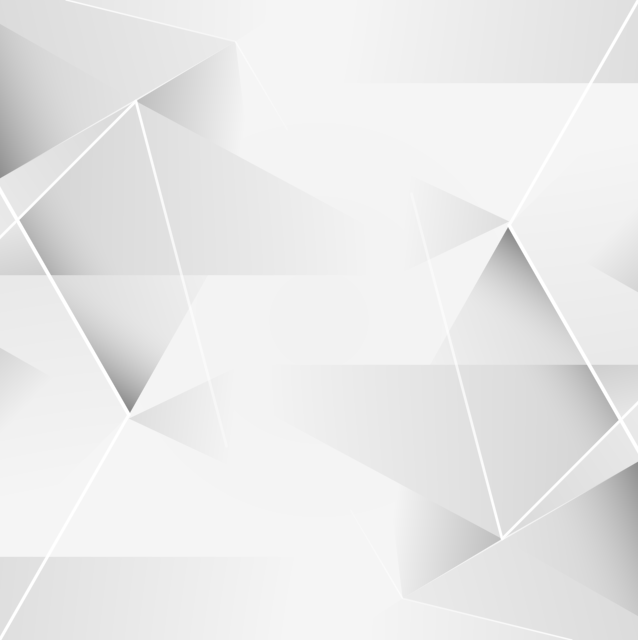
This background is drawn by a WebGL 2 fragment shader. Its source:

```glsl
#version 300 es
precision highp float;

uniform vec2 u_resolution;
out vec4 fragColor;

const float PAPER = 0.962;

// Smooth coverage of the area to the left of the edge a -> b
float leftOf(vec2 p, vec2 a, vec2 b, float blur) {
    vec2 edge = normalize(b - a);
    vec2 q = p - a;
    return smoothstep(-blur, blur, edge.x * q.y - edge.y * q.x);
}

// Convex facets, corners counter-clockwise
float triangle(vec2 p, vec2 a, vec2 b, vec2 c, float blur) {
    return leftOf(p, a, b, blur) * leftOf(p, b, c, blur) * leftOf(p, c, a, blur);
}

float quad(vec2 p, vec2 a, vec2 b, vec2 c, vec2 d, float blur) {
    return leftOf(p, a, b, blur) * leftOf(p, b, c, blur)
         * leftOf(p, c, d, blur) * leftOf(p, d, a, blur);
}

// Linear falloff: 1 at start, 0 at end
float fade(vec2 p, vec2 start, vec2 end, float power) {
    vec2 axis = end - start;
    float t = clamp(dot(p - start, axis) / dot(axis, axis), 0.0, 1.0);
    return pow(1.0 - t, power);
}

// Line whose opacity runs from alphaA to alphaB
float stroke(vec2 p, vec2 a, vec2 b, float halfWidth, float alphaA, float alphaB, float blur) {
    vec2 axis = b - a;
    float t = clamp(dot(p - a, axis) / dot(axis, axis), 0.0, 1.0);
    float d = length(p - a - axis * t);
    return mix(alphaA, alphaB, t) * (1.0 - smoothstep(halfWidth - blur, halfWidth + blur, d));
}

// Shadow of one cluster of folded facets
float facetShadow(vec2 p, vec2 peak, vec2 tip, vec2 valley, float blur) {
    vec2 cross = vec2(0.029, 0.656);
    vec2 fold = vec2(0.078, 0.570);
    float s = 0.0;

    // Upper corner and its dark border
    float corner = triangle(p, vec2(-0.02, 0.710), tip, vec2(-0.02, 1.030), blur);
    s += corner * 0.11 * fade(p, vec2(0.0, 0.80), vec2(0.60, 0.95), 1.0);
    float border = triangle(p, vec2(-0.02, 0.710), peak, vec2(-0.02, 0.974), blur);
    s += border * 0.27 * fade(p, vec2(-0.01, 0.74), vec2(0.14, 0.81), 2.0);
    s += border * 0.03 * fade(p, vec2(0.0, 0.85), vec2(0.20, 0.85), 1.0);
    s += triangle(p, tip, vec2(0.50, 1.02), vec2(0.022, 1.02), blur)
       * 0.07 * fade(p, vec2(0.08, 1.0), vec2(0.43, 0.98), 1.0);

    // Strip and wing beside the peak
    s += triangle(p, vec2(-0.02, 0.609), peak, vec2(-0.02, 0.710), blur)
       * 0.11 * fade(p, peak, vec2(-0.20, 0.55), 1.0);
    s += triangle(p, peak, vec2(0.392, 0.746), tip, blur)
       * 0.22 * fade(p, peak, vec2(0.385, 0.82), 1.0);

    // Large middle facet
    float middle = quad(p, fold, vec2(0.72, 0.570), peak, cross, blur);
    s += middle * 0.13 * fade(p, vec2(0.05, 0.65), vec2(0.58, 0.62), 1.0);
    s += middle * 0.22 * fade(p, vec2(0.06, 0.565), vec2(0.155, 0.635), 2.0);

    // Area outside the long edge
    s += quad(p, vec2(-0.02, 0.570), fold, cross, vec2(-0.02, 0.609), blur)
       * 0.15 * fade(p, vec2(0.04, 0.565), vec2(0.01, 0.70), 1.0);
    s += quad(p, vec2(-0.02, 0.13), valley, fold, vec2(-0.02, 0.570), blur)
       * 0.05 * fade(p, vec2(0.0, 0.57), vec2(0.08, 0.22), 1.0);
    s += triangle(p, vec2(-0.02, 0.28), vec2(0.10, 0.400), vec2(-0.02, 0.468), blur)
       * 0.09 * fade(p, vec2(0.0, 0.45), vec2(0.065, 0.39), 1.0);

    // Downward wedge and the small wing at its point
    float wedge = triangle(p, fold, valley, vec2(0.326, 0.570), blur);
    s += wedge * 0.10 * fade(p, vec2(0.10, 0.50), vec2(0.37, 0.58), 1.0);
    s += wedge * 0.38 * fade(p, valley, vec2(0.277, 0.472), 2.0);
    s += triangle(p, valley - vec2(0.0, 0.006), vec2(0.360, 0.272), vec2(0.372, 0.427), blur)
       * 0.09 * fade(p, valley, vec2(0.365, 0.34), 1.0);

    // Low band
    s += quad(p, vec2(-0.02), vec2(0.60, -0.02), vec2(0.60, 0.130), vec2(-0.02, 0.130), blur)
       * 0.09 * fade(p, vec2(0.0, 0.10), vec2(0.46, 0.05), 1.0);
    return s;
}

// White lines along the folds of one cluster
float foldLines(vec2 p, vec2 peak, vec2 tip, vec2 valley, float blur) {
    float l = stroke(p, vec2(-0.02, 0.738), valley, 0.0029, 1.0, 1.0, blur);
    l = max(l, stroke(p, valley, vec2(-0.012, -0.02), 0.0024, 0.95, 1.0, blur));
    l = max(l, stroke(p, peak, vec2(-0.02, 0.609), 0.0021, 0.95, 0.95, blur));
    l = max(l, stroke(p, peak, vec2(0.355, 0.303), 0.0021, 1.0, 0.35, blur));
    l = max(l, stroke(p, vec2(0.104, 1.0), tip, 0.0012, 0.85, 0.45, blur));
    return max(l, stroke(p, tip, vec2(0.450, 0.798), 0.0011, 0.65, 0.2, blur));
}

void main() {
    vec2 uv = gl_FragCoord.xy / u_resolution;
    float blur = 0.8 / min(u_resolution.x, u_resolution.y);
    vec2 peak = vec2(0.213, 0.842);
    vec2 tip = vec2(0.369, 0.935);
    vec2 valley = vec2(0.202, 0.352);

    // The second cluster is the first turned by half a circle
    float tone = PAPER - 0.012 * exp(-14.0 * dot(uv - 0.5, uv - 0.5));
    float lines = 0.0;
    for (int i = 0; i < 2; i++) {
        vec2 p = i == 0 ? uv : 1.0 - uv;
        tone -= facetShadow(p, peak, tip, valley, blur);
        lines = max(lines, foldLines(p, peak, tip, valley, blur));
    }
    fragColor = vec4(vec3(mix(tone, 1.0, lines)), 1.0);
}
```
